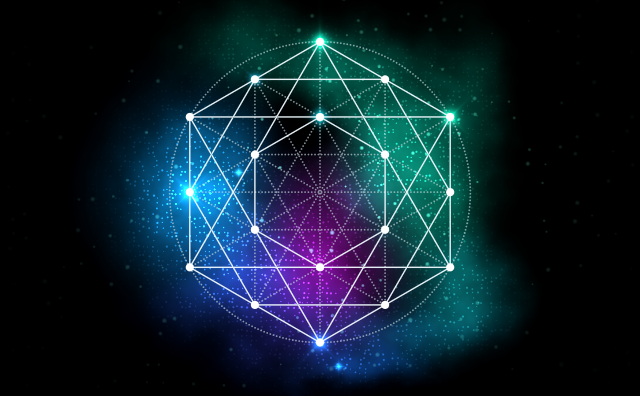
Write a Shadertoy shader that draws this background.

```glsl
const vec2 AXIS_30 = vec2(0.8660, 0.5);
const vec2 AXIS_60 = vec2(0.5, 0.8660);
const vec2 MIRROR = vec2(-0.5, 0.8660);
const vec3 TEAL = vec3(0.03, 0.43, 0.36);
const vec3 AZURE = vec3(0.05, 0.46, 0.70);
const vec3 INDIGO = vec3(0.10, 0.18, 0.52);
const vec3 PLUM = vec3(0.42, 0.03, 0.44);

float hash(vec2 p) {
    vec3 q = fract(vec3(p.xyx) * 0.1031);
    q += dot(q, q.yzx + 33.33);
    return fract((q.x + q.y) * q.z);
}

float noise(vec2 p) {
    vec2 i = floor(p), f = fract(p);
    f = f * f * (3.0 - 2.0 * f);
    return mix(mix(hash(i), hash(i + vec2(1, 0)), f.x),
               mix(hash(i + vec2(0, 1)), hash(i + 1.0), f.x), f.y);
}

float fbm(vec2 p) {
    float sum = 0.0, amp = 0.53;
    for (int i = 0; i < 5; i++) {
        sum += amp * noise(p);
        p = mat2(1.6, 1.2, -1.2, 1.6) * p + 7.3;
        amp *= 0.5;
    }
    return sum;
}

float blob(vec2 p, vec2 center, vec2 radius) {
    vec2 d = (p - center) / radius;
    return exp(-dot(d, d));
}

float fill(float dist, float px) {
    return clamp(0.5 - dist / px, 0.0, 1.0);
}

float stroke(float dist, float px) {
    return fill(abs(dist) - 0.0047, px);
}

float dotted(float dist, float along, float px) {
    const float gap = 0.022;
    float cell = (fract(along / gap) - 0.5) * gap;
    return fill(length(vec2(dist, cell)) - 0.0056, px);
}

// Folds the plane into one 30 degree wedge
vec2 foldHex(vec2 p) {
    p = abs(p);
    p -= 2.0 * max(dot(p, MIRROR), 0.0) * MIRROR;
    return vec2(p.x, abs(p.y));
}

vec3 nebula(vec2 p) {
    vec2 warp = vec2(fbm(p * 2.3 + 4.0), fbm(p * 2.3 + 19.0)) - 0.5;
    vec2 w = p + 0.38 * warp;
    vec3 c = AZURE * blob(p, vec2(-0.76, 0.02), vec2(0.40, 0.50));
    c += AZURE * 0.30 * blob(p, vec2(-1.02, 0.0), vec2(0.42, 0.46));
    c += INDIGO * 0.95 * blob(w, vec2(-0.50, -0.58), vec2(0.40, 0.34));
    c += INDIGO * 0.50 * blob(w, vec2(-0.05, -0.93), vec2(0.42, 0.25));
    c += PLUM * blob(p, vec2(0.02, -0.46), vec2(0.37, 0.43));
    c += PLUM * 0.25 * blob(p, vec2(0.0, 0.02), vec2(0.34, 0.30));
    c += TEAL * blob(w, vec2(0.50, 0.37), vec2(0.36, 0.46));
    c += TEAL * 0.80 * blob(w, vec2(0.08, 0.84), vec2(0.34, 0.25));
    c += TEAL * 0.45 * blob(w, vec2(-0.48, 1.0), vec2(0.36, 0.27));
    c += TEAL * 0.36 * blob(w, vec2(1.0, 0.65), vec2(0.24, 0.42));
    c += TEAL * 0.65 * blob(w, vec2(0.76, -0.08), vec2(0.34, 0.42));
    c += vec3(0.03, 0.32, 0.34) * blob(w, vec2(0.95, -0.62), vec2(0.29, 0.32));
    c += vec3(0.02, 0.20, 0.28) * blob(w, vec2(0.62, -0.94), vec2(0.38, 0.22));
    c += vec3(0.03, 0.18, 0.38) * blob(w, vec2(0.25, -1.18), vec2(0.34, 0.13));
    c *= 1.0 - 0.9 * blob(w, vec2(-0.19, 0.42), vec2(0.21, 0.30));
    c *= mix(0.55 + 0.95 * fbm(p * 4.5), 1.0, 0.3);
    return max(c - 0.018, 0.0);
}

// One jittered star in a share of the grid cells
float stars(vec2 p, float cells, float share, float radius, float px) {
    vec2 g = p * cells, id = floor(g);
    vec2 spot = 0.25 + 0.5 * vec2(hash(id + 31.7), hash(id + 83.1));
    float size = radius * (0.4 + 0.6 * hash(id + 5.9));
    float d = length(fract(g) - spot) / cells;
    return step(1.0 - share, hash(id)) * fill(d - size, max(px, size));
}

// Soft halo with two crossed rays
float glint(vec2 p, vec2 center, float size, float angle) {
    vec2 d = p - center;
    d = abs(mat2(cos(angle), sin(angle), -sin(angle), cos(angle)) * d);
    vec2 rays = exp(-d.yx / (0.07 * size) - d / (0.4 * size));
    return 0.7 * (rays.x + rays.y) + exp(-dot(d, d) / (0.12 * size * size));
}

float solidLines(vec2 q, float px) {
    float a = dot(q, AXIS_30), b = dot(q, vec2(AXIS_30.x, -AXIS_30.y));
    float line = max(stroke(q.x - 0.866, px), stroke(q.x - 0.433, px) * step(q.y, 0.25));
    float inside = step(q.x, 0.868);
    float star = max(stroke(a - 0.5, px), stroke(b - 0.5, px));
    return max(line, inside * max(star, stroke(a - 0.75, px)));
}

float dottedLines(vec2 q, float px) {
    float a = dot(q, AXIS_30), b = dot(q, vec2(AXIS_30.x, -AXIS_30.y));
    float spokes = max(dotted(q.y, q.x, px), dotted(dot(q, MIRROR), a, px));
    float outer = dotted(dot(q, AXIS_60) - 0.433, dot(q, vec2(0.866, -0.5)), px);
    float inner = max(dotted(a - 0.25, dot(q, MIRROR), px),
                      dotted(b - 0.25, dot(q, AXIS_60), px)) * step(q.x, 0.433);
    float ring = dotted(length(q) - 1.0, atan(q.y, q.x), px);
    return max(ring, step(q.x, 0.866) * max(spokes, max(outer, inner)));
}

void mainImage(out vec4 fragColor, in vec2 fragCoord) {
    float unit = 0.3797 * iResolution.y;
    vec2 p = (fragCoord - vec2(0.5, 0.5148) * iResolution.xy) / unit;
    float px = 1.0 / unit;
    vec2 q = foldHex(p);

    // Clouds and star dust
    vec3 color = nebula(p);
    float glow = max(color.r, max(color.g, color.b));
    color += (color + 0.12) * glow * 1.5 * stars(p, 32.0, 0.5, 0.007, px);
    float field = blob(p, vec2(0.05, 0.0), vec2(1.15, 1.0));
    color += vec3(0.35, 0.75, 0.65) * field * stars(p + 3.0, 9.0, 0.22, 0.013, px);

    // Coloured highlights
    color += vec3(0.05, 0.75, 0.60) * glint(p, vec2(0.0, 1.0), 0.15, 0.0);
    color += vec3(0.05, 0.65, 0.70) * glint(p, vec2(0.0, 0.5), 0.14, 0.0);
    color += vec3(0.10, 0.45, 0.90) * glint(p, vec2(0.0, -1.0), 0.15, 0.785);
    color += vec3(0.05, 0.65, 0.50) * glint(p, vec2(0.866, 0.5), 0.14, 0.785);
    color += vec3(0.10, 0.60, 0.85) * glint(p, vec2(-0.866, 0.0), 0.14, 0.785);
    color += vec3(0.10, 0.55, 0.70) * glint(p, vec2(-0.433, 0.75), 0.10, 0.785);
    color += vec3(0.20, 0.70, 0.90) * glint(p, vec2(-0.54, 0.13), 0.06, 0.0);
    color += vec3(0.10, 0.55, 0.90) * glint(p, vec2(0.125, -1.16), 0.06, 0.0);

    // Line work and nodes
    color = mix(color, vec3(0.80, 0.88, 0.90), 0.62 * dottedLines(q, px));
    color = mix(color, vec3(0.94, 0.98, 1.0), 0.95 * solidLines(q, px));
    float node = min(length(q - vec2(0.866, 0.0)),
                     min(length(q - AXIS_30), length(q - 0.5 * AXIS_30)));
    color = mix(color, vec3(1.0), fill(node - 0.027, px));
    fragColor = vec4(clamp(color, 0.0, 1.0), 1.0);
}
```
